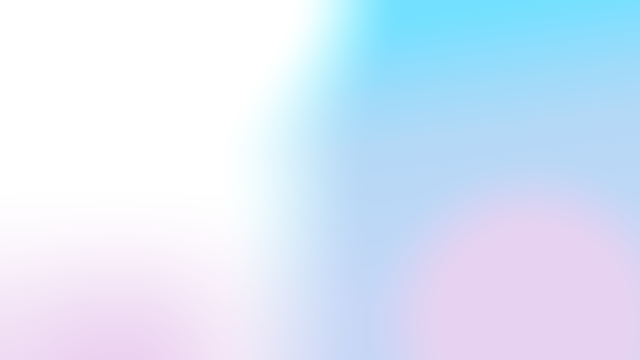
A Shadertoy shader for this background:

```glsl
// Soft pastel backdrop: a cyan-to-periwinkle wash fills the right side and
// melts into white along a curved edge, with two pink-lilac glows below.
// Built from a vertical colour ramp, a curved blend mask and distance falloffs.

const vec3 WHITE      = vec3(1.00, 1.00, 1.00);
const vec3 CYAN       = vec3(0.45, 0.88, 1.00);
const vec3 SKY        = vec3(0.60, 0.86, 0.985);
const vec3 POWDER     = vec3(0.70, 0.85, 0.965);
const vec3 PERIWINKLE = vec3(0.78, 0.84, 0.965);
const vec3 LILAC      = vec3(0.905, 0.825, 0.945);
const vec3 ORCHID     = vec3(0.92, 0.82, 0.94);

// 1 inside the inner radius, easing to 0 at the outer radius
float falloff(float inner, float outer, float d) {
    return 1.0 - smoothstep(inner, outer, d);
}

// Linear ramp position between two heights
float ramp(float low, float high, float h) {
    return clamp((h - low) / (high - low), 0.0, 1.0);
}

// Vertical ramp, slanted so that its bands sink toward the left
vec3 washColor(vec2 uv) {
    float h = uv.y - 0.25 * (uv.x - 0.6);
    vec3 color = mix(PERIWINKLE, POWDER, ramp(0.15, 0.62, h));
    color = mix(color, SKY, ramp(0.60, 0.77, h));
    return mix(color, CYAN, smoothstep(0.72, 0.97, h));
}

// White field with an orchid glow rising from its lower edge
vec3 paleColor(vec2 uv) {
    float rise = falloff(-0.05, 0.50, uv.y);
    float spread = 1.0 - 0.5 * smoothstep(0.20, 0.40, uv.x);
    spread -= 0.2 * falloff(0.0, 0.17, uv.x);
    return mix(WHITE, ORCHID, rise * spread);
}

// Coverage of the wash; its left edge bends right near the top
float washMask(vec2 uv) {
    float bend = smoothstep(0.55, 1.0, uv.y);
    return smoothstep(0.33 + 0.12 * bend, 0.58 + 0.05 * bend, uv.x);
}

void mainImage(out vec4 fragColor, in vec2 fragCoord) {
    vec2 uv = fragCoord / iResolution.xy;
    float aspect = iResolution.x / iResolution.y;

    // Lilac glow over the wash, round in units of canvas height
    vec2 glowCenter = vec2(0.833, 0.10);
    float glowDistance = length((uv - glowCenter) * vec2(aspect, 1.0));
    vec3 wash = mix(washColor(uv), LILAC, falloff(0.24, 0.48, glowDistance));

    // Red fades first, so the soft edge keeps an icy tint
    vec3 coverage = pow(vec3(washMask(uv)), vec3(1.0, 1.5, 1.4));
    fragColor = vec4(mix(paleColor(uv), wash, coverage), 1.0);
}
```
